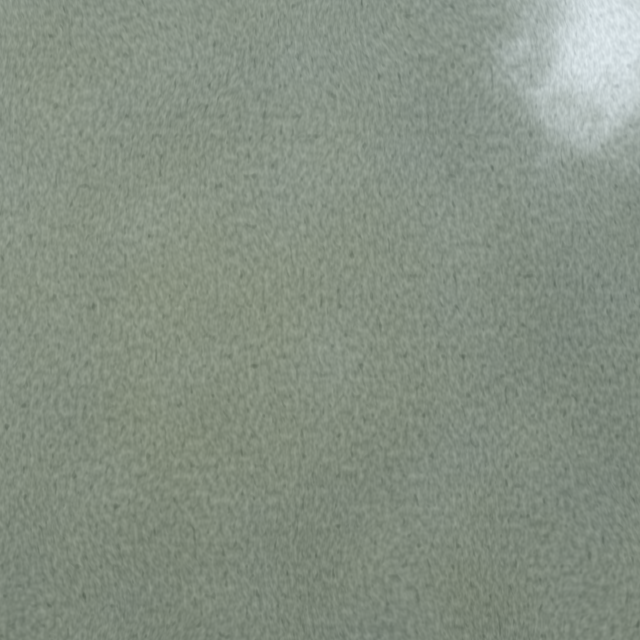
Reproduce this texture procedurally as a WebGL 2 fragment shader.

```glsl
#version 300 es
precision highp float;
// Grey-green satin surface with fine, upright, slightly leaning grain.
// Stretched gradient noise makes the grain and dark flecks; broad noise
// mottles the tone, and a soft cool glare lights the upper right corner.

#define BASE_COLOR vec3(0.512, 0.552, 0.502)
#define GLARE_COLOR vec3(0.85, 0.89, 0.905)
#define GRAIN_FREQ vec2(140.0, 80.0)
#define GRAIN_CONTRAST 0.085
#define FLECK_FREQ vec2(112.0, 64.0)
#define FLECK_DEPTH 0.075
#define MOTTLE_CONTRAST 0.024
#define GRAIN_LEAN 0.16
#define GLARE_CENTER vec2(0.95, 0.94)
#define GLARE_SIZE vec2(0.155, 0.185)

uniform vec2 u_resolution;
out vec4 outColor;

// Integer hash giving a unit gradient direction per lattice point.
vec2 gradientAt(ivec2 cell) {
    uint h = uint(cell.x) * 1597u ^ uint(cell.y) * 51749u;
    h = (h ^ (h >> 15)) * 73939u;
    h = (h ^ (h >> 13)) * 95717u;
    h ^= h >> 16;
    float angle = float(h & 65535u) * 6.28318 / 65536.0;
    return vec2(cos(angle), sin(angle));
}

float gradientNoise(vec2 p) {
    vec2 cell = floor(p);
    vec2 f = p - cell;
    ivec2 i = ivec2(cell);
    vec2 w = f * f * f * (f * (f * 6.0 - 15.0) + 10.0);
    float a = dot(gradientAt(i), f);
    float b = dot(gradientAt(i + ivec2(1, 0)), f - vec2(1.0, 0.0));
    float c = dot(gradientAt(i + ivec2(0, 1)), f - vec2(0.0, 1.0));
    float d = dot(gradientAt(i + ivec2(1, 1)), f - vec2(1.0, 1.0));
    return mix(mix(a, b, w.x), mix(c, d, w.x), w.y);
}

float fractalNoise(vec2 p) {
    float sum = 0.0;
    float weight = 1.0;
    for (int octave = 0; octave < 4; octave++) {
        sum += weight * gradientNoise(p);
        p = mat2(1.6, 1.2, -1.2, 1.6) * p + 17.3;
        weight *= 0.55;
    }
    return sum;
}

// Brightness offset from the fine grain and its sparse dark flecks.
float grain(vec2 uv) {
    float lean = GRAIN_LEAN * (uv.x - 0.2 + 0.8 * gradientNoise(uv * 4.0));
    vec2 p = vec2(uv.x + lean * (uv.y - 0.5), uv.y);
    float fibre = gradientNoise(p * GRAIN_FREQ);
    fibre += 0.55 * gradientNoise(p * GRAIN_FREQ * 1.8 + 41.7);
    float fleck = smoothstep(0.25, 0.62, gradientNoise(p * FLECK_FREQ + 93.1));
    return GRAIN_CONTRAST * fibre - FLECK_DEPTH * fleck;
}

// Slow tonal falloff toward the lower edge and the right side.
float shading(vec2 uv) {
    float tone = 0.05 * (smoothstep(-0.1, 0.65, uv.y) - 0.62);
    tone -= 0.028 * smoothstep(0.45, 1.0, uv.x) * smoothstep(0.1, 0.55, uv.y);
    tone += 0.012 * (1.0 - uv.x) * uv.y;
    return tone + MOTTLE_CONTRAST * fractalNoise(uv * 5.0 + 3.0);
}

// Coverage of the reflected light: an uneven core in a wide halo.
float glare(vec2 uv) {
    vec2 offset = uv - GLARE_CENTER;
    float radius = length(offset / GLARE_SIZE);
    radius += 0.35 * fractalNoise(uv * 11.0 + 8.0);
    float core = 1.0 - smoothstep(0.2, 1.3, radius);
    float halo = exp(-dot(offset, offset) / 0.055);
    return clamp(0.74 * core + 0.22 * halo, 0.0, 1.0);
}

void main() {
    vec2 uv = gl_FragCoord.xy / u_resolution;

    // Warm olive drift low on the left, cooler toward the upper right.
    float warmth = exp(-dot(uv - vec2(0.3, 0.42), uv - vec2(0.3, 0.42)) / 0.09);
    warmth += 0.6 * fractalNoise(uv * 6.0 + 29.0);
    vec3 tint = vec3(0.004, 0.001, -0.016) * warmth;
    tint += vec3(-0.006, 0.0, 0.014) * smoothstep(0.4, 1.1, 0.5 * (uv.x + uv.y));

    vec3 color = BASE_COLOR + tint + shading(uv);
    color = mix(color, GLARE_COLOR, glare(uv));
    color += grain(uv) * vec3(1.0, 0.98, 0.96);
    outColor = vec4(clamp(color, 0.0, 1.0), 1.0);
}
```
